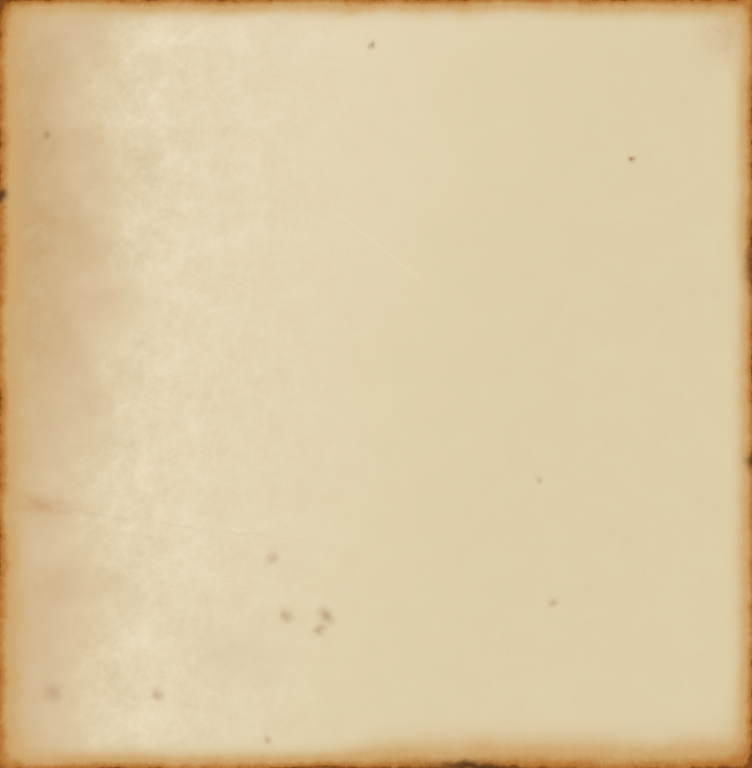
Reproduce this texture procedurally as a Shadertoy shader.

```glsl
vec2 hash2(vec2 p) {
    p = vec2(dot(p, vec2(127.1, 311.7)), dot(p, vec2(269.5, 183.3)));
    return fract(sin(p) * 43758.55);
}

// Distance to the nearest scattered cell centre
float cellular(vec2 p) {
    vec2 cell = floor(p), local = fract(p);
    float nearest = 2.0;
    for (int j = -1; j <= 1; j++)
        for (int i = -1; i <= 1; i++) {
            vec2 o = vec2(i, j);
            vec2 d = o + hash2(cell + o) - local;
            nearest = min(nearest, dot(d, d));
        }
    return sqrt(nearest);
}

// Layered, turned sines, roughly -1 to 1
float waves(vec2 p) {
    float sum = 0.0, amp = 0.5;
    for (int i = 0; i < 5; i++) {
        sum += amp * sin(p.x + 1.7 * sin(p.y * 0.8)) * cos(p.y + 1.3 * sin(p.x * 0.7));
        p = mat2(1.3, 1.5, -1.5, 1.3) * p + 2.3;
        amp *= 0.62;
    }
    return sum;
}

float mottle(vec2 p) {
    float sum = 0.0, amp = 0.5, scale = 19.0;
    for (int i = 0; i < 4; i++) {
        sum += amp * (cellular(p * scale + float(i) * 7.3) - 0.5);
        scale *= 2.1;
        amp *= 0.85;
    }
    return sum;
}

float scratch(vec2 p, vec2 a, vec2 b, float width) {
    vec2 ab = b - a;
    float t = clamp(dot(p - a, ab) / dot(ab, ab), 0.0, 1.0);
    return 1.0 - smoothstep(0.0, width, length(p - a - ab * t));
}

float blob(vec2 p, vec2 centre, vec2 radius) {
    vec2 d = (p - centre) / radius;
    return exp(-dot(d, d));
}

void mainImage(out vec4 fragColor, in vec2 fragCoord) {
    vec2 uv = fragCoord / iResolution.xy;
    vec2 p = uv + 0.006 * vec2(waves(uv * 45.0), waves(uv.yx * 45.0 + 4.0));
    float broad = waves(uv * 13.0 + 1.0);
    float grain = mottle(uv + 0.008 * waves(uv * 30.0));

    // Paper: pale upper left, yellower toward the right
    float yellowing = smoothstep(0.2, 0.75, uv.x + 0.25 * (0.5 - uv.y) + 0.07 * broad + 0.12 * grain);
    vec3 col = mix(vec3(0.897, 0.838, 0.715), vec3(0.868, 0.808, 0.667), yellowing);
    float leftSide = 1.0 - smoothstep(0.1, 0.6, uv.x);
    col += vec3(0.036, 0.042, 0.052) * grain * (0.4 + 1.3 * leftSide);
    col += 0.006 * broad * (0.4 + leftSide);

    // Aged, rosy margin on the left
    float margin = 1.0 - smoothstep(0.0, 0.22, p.x + 0.035 * broad + 0.03 * grain);
    margin *= 0.58 + 0.5 * blob(uv, vec2(0.0, 0.74), vec2(0.5, 0.24));
    col = mix(col, vec3(0.785, 0.655, 0.475), clamp(margin * (1.1 + 0.6 * grain), 0.0, 1.0));
    float stain = blob(p, vec2(0.04, 0.34), vec2(0.055, 0.014))
                + 0.5 * blob(p, vec2(0.08, 0.24), vec2(0.05, 0.03))
                + 0.5 * blob(p, vec2(0.15, 0.6), vec2(0.05, 0.04))
                + 0.6 * blob(p, vec2(0.96, 0.96), vec2(0.03, 0.04));
    stain = clamp(stain * (1.0 + 1.2 * grain), 0.0, 1.0);
    col = mix(col, vec3(0.76, 0.59, 0.40), 0.5 * stain);
    col = mix(col, vec3(0.83, 0.76, 0.63), 0.45 * blob(p, vec2(0.31, 0.15), vec2(0.05, 0.03)));

    // Faint scratches and a broken crease
    float pale = scratch(p, vec2(0.2, 0.95), vec2(0.3, 0.86), 0.003)
               + scratch(p, vec2(0.45, 0.72), vec2(0.57, 0.63), 0.003);
    col += 0.012 * pale;
    float broken = smoothstep(-0.2, 0.4, broad + grain);
    col -= 0.02 * broken * scratch(p, vec2(0.08, 0.335), vec2(0.45, 0.29), 0.004);

    // Foxing spots: centre, radius, strength
    vec4 spots[12] = vec4[12](
        vec4(0.432, 0.197, 0.009, 0.45), vec4(0.424, 0.178, 0.007, 0.35),
        vec4(0.381, 0.200, 0.008, 0.35), vec4(0.495, 0.942, 0.005, 0.5),
        vec4(0.840, 0.791, 0.004, 0.7), vec4(0.736, 0.214, 0.006, 0.35),
        vec4(0.715, 0.378, 0.005, 0.25), vec4(0.208, 0.096, 0.007, 0.35),
        vec4(0.362, 0.274, 0.007, 0.25), vec4(0.070, 0.100, 0.010, 0.25),
        vec4(0.352, 0.033, 0.006, 0.3), vec4(0.065, 0.827, 0.005, 0.4));
    for (int i = 0; i < 12; i++) {
        float spot = blob(p, spots[i].xy, vec2(spots[i].z));
        col = mix(col, vec3(0.62, 0.46, 0.31), spot * spots[i].w);
    }

    // Scorched border, widest at lower right
    vec2 e = uv + 0.0025 * vec2(waves(uv.yx * 24.0), waves(uv * 24.0 + 3.0));
    float lowWidth = mix(0.013, 0.024, smoothstep(0.42, 0.56, uv.x));
    vec4 reach = max(vec4(e.x, 1.0 - e.x, 1.0 - e.y, e.y), 0.0);
    vec4 heat = exp(-reach / vec4(0.018, 0.012, 0.012, lowWidth));
    vec4 keep = 1.0 - 0.9 * heat;
    float burn = 1.0 - keep.x * keep.y * keep.z * keep.w;
    vec2 corner = max(vec2(e.x - 0.91, 0.1 - e.y), 0.0);
    float rounded = smoothstep(0.07, 0.125, length(corner)) * step(0.001, min(corner.x, corner.y));
    burn = max(burn, 0.8 * rounded);
    burn = clamp(burn * (1.0 + 0.15 * broad + 0.35 * grain), 0.0, 1.0);
    col = mix(col, vec3(0.81, 0.66, 0.44), smoothstep(0.02, 0.38, burn));
    col = mix(col, vec3(0.71, 0.46, 0.20), smoothstep(0.36, 0.85, burn));
    col = mix(col, vec3(0.50, 0.28, 0.10), smoothstep(0.78, 1.0, burn));

    // Charred nicks on the rim
    float nick = blob(p, vec2(0.0, 0.745), vec2(0.006, 0.008))
               + blob(p, vec2(1.0, 0.398), vec2(0.007, 0.009))
               + blob(p, vec2(0.63, 0.0), vec2(0.05, 0.006))
               + 0.6 * blob(p, vec2(1.0, 0.66), vec2(0.006, 0.04));
    col = mix(col, vec3(0.25, 0.15, 0.07), 0.75 * clamp(nick, 0.0, 1.0));

    fragColor = vec4(clamp(col, 0.0, 1.0), 1.0);
}
```
